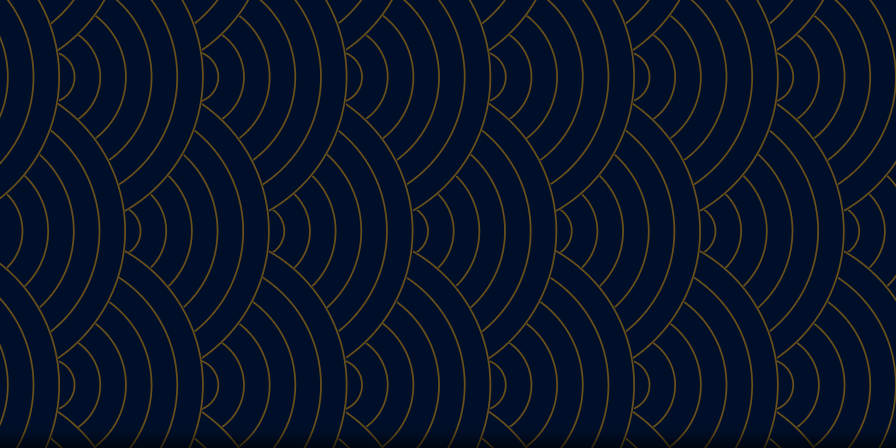
Reproduce this pattern procedurally as a WebGL 1 fragment shader.

```glsl
precision highp float;

uniform vec2 u_resolution;

// Nearest scale centre in one row whose disc of the given radius covers p;
// the leftmost such scale lies on top.
vec2 topCentre(vec2 p, float row, float radius) {
  float y = 2.4545 + row * 6.0;
  float x0 = 1.905 + mod(row, 2.0) * 2.57;
  float dy = p.y - y;
  float halfChord = sqrt(max(radius * radius - dy * dy, 0.0));
  float column = ceil((p.x - halfChord - x0) / 5.6);
  return vec2(x0 + column * 5.6, y);
}

void main() {
  // One unit is the spacing between rings; a scale has radius six.
  float unitsPerPixel = 17.4545 / u_resolution.y;
  vec2 p = gl_FragCoord.xy * unitsPerPixel;
  float halfLine = 0.034;
  float radius = 6.0 + halfLine + 0.5 * unitsPerPixel;

  // Pick the topmost scale among the neighbouring rows.
  float nearestRow = floor((p.y - 2.4545) / 6.0 + 0.5);
  vec2 centre = vec2(1000.0, 0.0);
  for (int i = -1; i <= 1; i++) {
    vec2 candidate = topCentre(p, nearestRow + float(i), radius);
    if (abs(p.y - candidate.y) < radius && candidate.x < centre.x) {
      centre = candidate;
    }
  }

  // Concentric gold rings on navy.
  float r = length(p - centre);
  float ring = clamp(floor(r + 0.5), 1.0, 6.0);
  float line = clamp(0.5 + (halfLine - abs(r - ring)) / unitsPerPixel, 0.0, 1.0);
  vec3 colour = mix(vec3(0.0, 0.06, 0.16), vec3(0.41, 0.31, 0.10), line);

  // Soft shadow along the lower edge.
  float height = gl_FragCoord.y / u_resolution.y;
  colour *= mix(0.4, 1.0, smoothstep(-0.01, 0.05, height));

  gl_FragColor = vec4(colour, 1.0);
}
```
